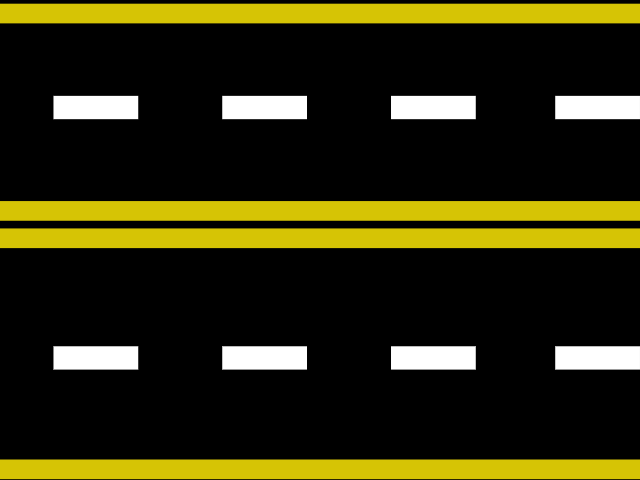
This pattern is drawn by a Shadertoy shader. Its source:

```glsl
// Signed distance to an axis-aligned rectangle
float boxDistance(vec2 p, vec2 halfSize) {
    vec2 d = abs(p) - halfSize;
    return length(max(d, 0.0)) + min(max(d.x, d.y), 0.0);
}

// One-pixel-wide edge coverage
float coverage(float distanceToEdge) {
    return clamp(0.5 - distanceToEdge * iResolution.y, 0.0, 1.0);
}

// Row of four dashes; the last sits slightly closer to its neighbour
float dashRow(vec2 p) {
    float index = clamp(round((p.x - 0.1997) / 0.3516), 0.0, 3.0);
    float center = 0.1997 + 0.3516 * index - 0.0095 * step(2.5, index);
    return coverage(boxDistance(vec2(p.x - center, p.y), vec2(0.0883, 0.0243)));
}

// Pair of solid lines mirrored about the road's axis
float borderLines(float y, float offset) {
    return coverage(abs(abs(y) - offset) - 0.0205);
}

void mainImage(out vec4 fragColor, in vec2 fragCoord) {
    vec2 p = fragCoord / iResolution.y;
    vec3 color = vec3(0.0);

    // Two roads, the lower one wider than the upper
    for (int i = 0; i < 2; i++) {
        float upper = float(i);
        float roadCenter = mix(0.2629, 0.7662, upper);
        float borderOffset = mix(0.2407, 0.2056, upper);
        float dashHeight = mix(0.2543, 0.7760, upper);

        color = mix(color, vec3(0.84, 0.77, 0.02), borderLines(p.y - roadCenter, borderOffset));
        color = mix(color, vec3(1.0), dashRow(p - vec2(0.0, dashHeight)));
    }

    fragColor = vec4(color, 1.0);
}
```
